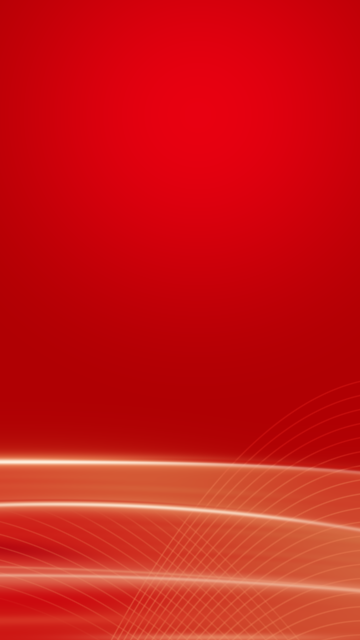
This background is drawn by a WebGL 2 fragment shader. Its source:

```glsl
#version 300 es
precision highp float;
uniform vec2 u_resolution;
out vec4 outColor;

float hash(vec2 p) {
    return fract(sin(dot(p, vec2(127.1, 311.7))) * 43758.5453);
}

float noise(vec2 p) {
    vec2 cell = floor(p), f = fract(p);
    f = f * f * (3.0 - 2.0 * f);
    return mix(mix(hash(cell), hash(cell + vec2(1, 0)), f.x),
               mix(hash(cell + vec2(0, 1)), hash(cell + vec2(1, 1)), f.x), f.y);
}

float bell(float x, float width) {
    return exp(-x * x / (width * width));
}

// Soft band with different falloff above and below its centre
float streak(float d, float above, float below) {
    return bell(d, d > 0.0 ? above : below);
}

// Fan of evenly indexed curves hanging below a top curve
float fan(float depth, float spacing, float slope, float count) {
    float index = depth / spacing;
    float d = abs(fract(index + 0.5) - 0.5) * spacing / sqrt(1.0 + slope * slope * 3.2);
    float aa = 0.7 / u_resolution.y;
    float line = 1.0 - smoothstep(0.0009 - aa, 0.0013 + aa, d);
    return line * step(-0.5, index) * (1.0 - smoothstep(count - 3.0, count, index));
}

void main() {
    vec2 uv = gl_FragCoord.xy / u_resolution;
    float x = uv.x, y = uv.y;

    // Red backdrop, lit from the upper middle
    float light = length((uv - vec2(0.55, 0.82)) * vec2(0.55, 1.0));
    vec3 color = mix(vec3(0.91, 0.0, 0.065), vec3(0.69, 0.0, 0.012), smoothstep(0.0, 0.47, light));

    // Signed heights over the three main ribbons
    float top = y - (0.278 - 0.016 * x * x * x);
    float middle = y - (0.211 + 0.016 * x - 0.055 * x * x);
    float low = y - (0.102 - 0.024 * x * x);
    float grain = noise(vec2(x * 1.5, low * 130.0));

    // Warm glow over the top ribbon
    float glow = exp(-max(top, 0.0) / 0.019) * mix(0.85, 0.12, smoothstep(0.05, 0.85, x));
    color = mix(color, vec3(0.86, 0.33, 0.17), glow * step(0.0, top));

    // Orange sheets under the ribbons
    float below = 1.0 - smoothstep(-0.003, 0.003, top);
    float sheet = mix(0.72, 0.95, bell(x - 0.4, 0.35)) - 0.2 * smoothstep(0.6, 1.0, x);
    float lower = 1.0 - smoothstep(-0.012, 0.002, middle);
    float warm = mix(0.22, 0.68, smoothstep(0.0, 0.8, x)) + 0.36 * exp(min(middle, 0.0) / 0.025);
    sheet = mix(sheet, warm, lower) * (0.88 + 0.2 * grain);
    vec3 sheetColor = mix(vec3(0.85, 0.36, 0.22), vec3(0.81, 0.39, 0.22), x);
    color = mix(color, vec3(0.79, 0.02, 0.04), below);
    color = mix(color, sheetColor, below * sheet);

    // Dark red hollows at the left
    float hollow = bell(y - 0.143 + 0.05 * x, 0.014) * (1.0 - smoothstep(0.0, 0.38, x));
    color = mix(color, vec3(0.68, 0.0, 0.05), 0.75 * hollow);
    hollow = bell(y - 0.062, 0.018) * (1.0 - smoothstep(0.1, 0.6, x));
    color = mix(color, vec3(0.80, 0.02, 0.05), 0.8 * hollow);

    // Pale corner haze at the lower right
    float haze = smoothstep(0.55, 1.1, x) * bell(y - 0.11, 0.1);
    color = mix(color, vec3(0.84, 0.49, 0.32), 0.45 * haze);

    // Rising and falling fans of fine curves
    float d = 1.0 - x;
    float rising = fan(0.404 - 0.133 * d - 0.655 * d * d - y,
                       0.022 * (1.0 - 0.3 * d), 0.133 + 1.31 * d, 20.0);
    float falling = fan(0.345 - 0.15 * x - 0.32 * x * x - y, 0.02, 0.15 + 0.64 * x, 15.0);
    falling *= 1.0 - smoothstep(0.17, 0.21, y);
    vec3 lineColor = mix(vec3(0.93, 0.50, 0.33), vec3(0.88, 0.12, 0.10), smoothstep(0.24, 0.31, y));
    color = mix(color, lineColor, 0.42 * rising);
    color = mix(color, lineColor, 0.28 * falling);

    // Top ribbon: white hot at the left, thin at the right
    float fade = 1.0 - smoothstep(0.1, 1.0, x);
    color = mix(color, vec3(0.94, 0.58, 0.38), streak(top, 0.011, 0.009) * (0.12 + 0.7 * fade));
    float core = streak(top, mix(0.0025, 0.0045, bell(x, 0.22)), 0.0035);
    color = mix(color, vec3(1.0, 0.94, 0.87), core * (0.3 + 0.7 * fade));
    color = mix(color, vec3(0.77, 0.06, 0.04), 0.5 * bell(top - 0.006, 0.0025) * smoothstep(0.25, 0.7, x));

    // Middle ribbon: a bright core between two faint edges
    float sheen = 0.75 + 0.25 * bell(x - 0.35, 0.35) - 0.3 * smoothstep(0.65, 1.0, x);
    color = mix(color, vec3(0.90, 0.52, 0.36), 0.8 * sheen * streak(middle, 0.009, 0.012));
    color = mix(color, vec3(0.98, 0.86, 0.77), sheen * bell(middle, 0.0032));
    color = mix(color, vec3(0.77, 0.13, 0.08), 0.4 * bell(middle - 0.0065, 0.0018) * fade);

    // Low ribbon: broad and brushed, narrowing to the right
    float width = mix(0.021, 0.009, smoothstep(0.1, 1.0, x));
    float brushed = streak(low, width, width * 0.9) * (0.6 + 0.4 * grain);
    color = mix(color, vec3(0.90, 0.55, 0.42), 0.85 * brushed);
    color = mix(color, vec3(0.95, 0.75, 0.64), 0.65 * bell(low + 0.001, 0.003));
    color = mix(color, vec3(0.93, 0.62, 0.48), 0.4 * bell(low - 0.012 * (1.0 - x), 0.002));

    // Faint ribbons along the bottom edge
    color = mix(color, vec3(0.86, 0.25, 0.17), 0.6 * bell(y - 0.030 - 0.01 * x, 0.008) * fade);
    float foot = bell(y - 0.004, 0.006) * bell(x - 0.6, 0.3);
    color = mix(color, vec3(0.93, 0.63, 0.47), 0.65 * foot);

    outColor = vec4(color, 1.0);
}
```
